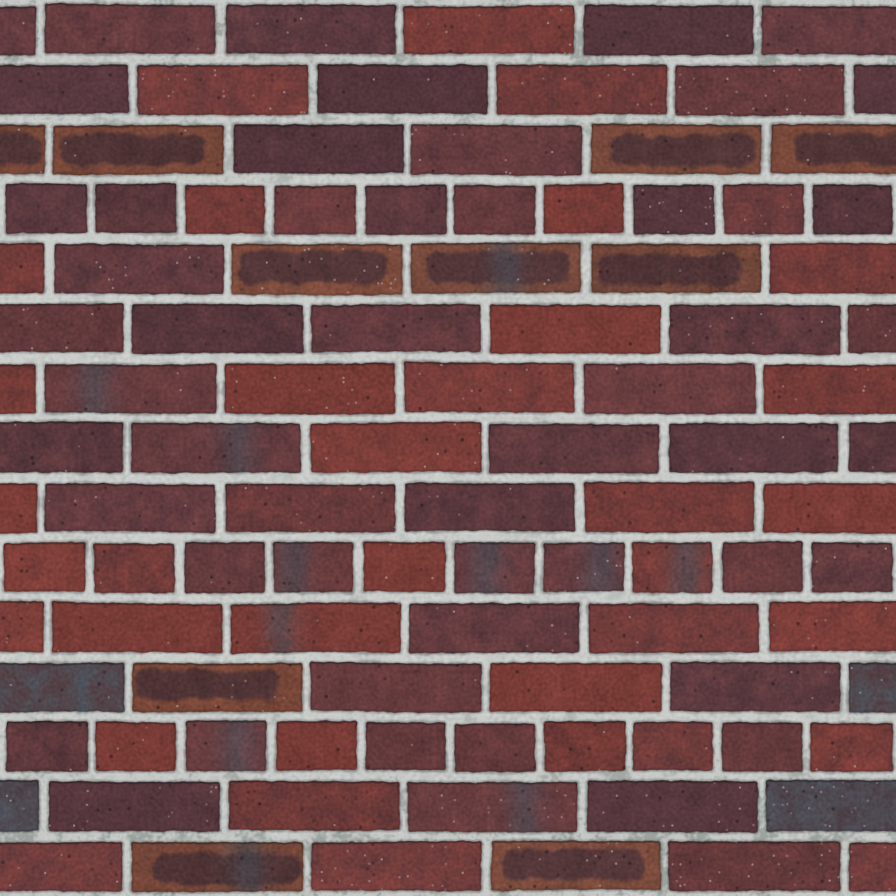
A Shadertoy shader for this texture:

```glsl
const float ROWS = 15.0;
const float STRETCHERS = 5.0;              // long bricks per row
const float HEADERS = 10.0;                // short bricks per row
const vec2 JOINT = vec2(0.0100, 0.0118);   // mortar width between bricks
const float CORNER = 0.0025;
const float JITTER = 0.0022;
const float TILT = 0.012;
const float EDGE_WEAR = 0.0017;

const vec3 PLUM = vec3(0.345, 0.222, 0.245);
const vec3 MAROON = vec3(0.410, 0.240, 0.248);
const vec3 RED = vec3(0.485, 0.240, 0.220);
const vec3 ORANGE = vec3(0.500, 0.310, 0.235);
const vec3 SCORCH = vec3(0.310, 0.205, 0.220);
const vec3 SLATE = vec3(0.300, 0.310, 0.345);
const vec3 MORTAR = vec3(0.785, 0.795, 0.785);
const vec3 MORTAR_EDGE = vec3(0.570, 0.585, 0.580);
const vec3 MOSS = vec3(0.350, 0.390, 0.370);

vec2 hash2(vec2 p) {
    vec3 q = fract(p.xyx * vec3(0.1031, 0.1030, 0.0973));
    q += dot(q, q.yzx + 33.33);
    return fract((q.xx + q.yz) * q.zy);
}

// Gradient noise that wraps across the canvas; freq is a whole number
float noise(vec2 uv, vec2 freq) {
    vec2 p = uv * freq, i = floor(p), f = p - i;
    vec2 w = f * f * f * (f * (f * 6.0 - 15.0) + 10.0);
    vec4 n;
    for (int k = 0; k < 4; k++) {
        vec2 o = vec2(k & 1, k >> 1);
        vec2 g = hash2(mod(i + o, freq) + freq * 0.37) * 2.0 - 1.0;
        n[k] = dot(g, f - o);
    }
    return mix(mix(n.x, n.y, w.x), mix(n.z, n.w, w.x), w.y);
}

float roundBox(vec2 p, vec2 halfSize, float r) {
    vec2 q = abs(p) - halfSize + r;
    return length(max(q, 0.0)) + min(max(q.x, q.y), 0.0) - r;
}

// Sparse small dots, one candidate per grid cell
float specks(vec2 uv, float freq, float density) {
    vec2 id = floor(uv * freq);
    vec2 h = hash2(mod(id, freq) + freq);
    vec2 center = 0.35 + 0.3 * hash2(id + 71.0);
    float dotMask = 1.0 - smoothstep(0.1, 0.45, length(fract(uv * freq) - center));
    return dotMask * step(1.0 - density, h.x) * (0.4 + 0.6 * h.y);
}

bool isHeaderRow(float row) {
    return row == 2.0 || row == 5.0 || row == 11.0;
}

vec3 brickColor(vec2 uv, vec2 p, vec2 halfSize, vec2 id, bool header) {
    vec2 tone = hash2(id + 13.0), kind = hash2(id + 47.0), spot = hash2(id + 89.0);
    bool outerRow = abs(id.y - 5.5) > 4.0;
    float mottle = noise(uv, vec2(38.0)) + 0.6 * noise(uv, vec2(90.0));
    float grain = noise(uv, vec2(230.0));

    float heat = tone.x - (outerRow ? 0.12 : -0.06) + 0.2 * mottle;
    vec3 col = mix(PLUM, MAROON, smoothstep(0.0, 0.4, heat));
    col = mix(col, RED, smoothstep(0.4, 0.9, heat));
    col = mix(col, SLATE, kind.y > 0.95 ? 0.75 + 0.5 * mottle : 0.0);

    // Fired bricks: orange rim around a scorched oval
    if (!header && kind.x < (outerRow ? 0.28 : 0.04)) {
        vec2 shift = vec2((spot.x - 0.5) * 0.03, (spot.y - 0.5) * 0.006);
        float core = roundBox(p - shift, halfSize - vec2(0.015, 0.011), 0.012);
        core += 0.006 * mottle;
        col = mix(ORANGE, col, 0.25);
        col = mix(col, SCORCH, 0.9 * (1.0 - smoothstep(-0.003, 0.004, core)));
    }

    // Upright smoky band
    float band = (p.x - (spot.x - 0.5) * halfSize.x) / 0.02 + 0.6 * mottle;
    col = mix(col, SLATE, (kind.y < 0.14 ? 0.6 : 0.0) * exp(-band * band));

    // Grain, pits and pale specks
    col *= 0.98 + 0.08 * (tone.y - 0.5) + 0.13 * mottle + 0.20 * grain;
    float density = spot.y * spot.y * (outerRow ? 0.05 : 0.022);
    col = mix(col, vec3(0.16, 0.11, 0.12), 0.65 * specks(uv, 150.0, 0.025));
    return mix(col, vec3(0.72, 0.66, 0.66), 0.65 * specks(uv, 210.0, density));
}

vec3 mortarColor(vec2 uv, float dist) {
    float cloud = noise(uv, vec2(24.0)) + 0.5 * noise(uv, vec2(70.0));
    float grain = noise(uv, vec2(200.0));
    float inner = smoothstep(-0.0005, 0.0038, dist + 0.0022 * cloud);
    vec3 col = mix(MORTAR_EDGE, MORTAR, inner) * (1.0 + 0.07 * cloud + 0.12 * grain);
    float damp = smoothstep(0.20, 0.45, abs(uv.y - 0.5));
    float moss = smoothstep(0.18, 0.65, cloud + 0.5 * grain + 0.22 * damp);
    return mix(col, MOSS, moss * mix(0.35, 0.75, damp) * (1.0 - 0.4 * inner));
}

void mainImage(out vec4 fragColor, in vec2 fragCoord) {
    vec2 uv = fragCoord / iResolution.xy;
    float px = 1.0 / min(iResolution.x, iResolution.y);
    vec2 warped = uv + 0.0022 * vec2(noise(uv, vec2(9.0)), noise(uv, vec2(7.0, 11.0)));

    // Running bond, interrupted by rows of headers
    float y = warped.y * ROWS;
    float row = mod(floor(y), ROWS);
    bool header = isHeaderRow(row);
    float count = header ? HEADERS : STRETCHERS;
    bool shifted = mod(row + (row < 2.0 ? 1.0 : 0.0), 2.0) > 0.5;
    float phase = header ? 0.0 : (shifted ? 0.73 : 0.25);
    float x = warped.x * count - phase - 0.05 * (hash2(vec2(row, 5.0)).x - 0.5);
    vec2 id = vec2(mod(floor(x), count), row);
    vec2 cell = 1.0 / vec2(count, ROWS);

    // Each brick is laid a little out of true
    vec2 p = (fract(vec2(x, y)) - 0.5) * cell;
    p += (hash2(id + 3.0) - 0.5) * JITTER;
    p += TILT * (hash2(id + 29.0).x - 0.5) * vec2(-p.y, p.x);
    vec2 halfSize = 0.5 * (cell - JOINT) + (hash2(id + 61.0) - 0.5) * JITTER * 0.6;
    float dist = roundBox(p, halfSize, CORNER);
    dist += EDGE_WEAR * (noise(uv, vec2(65.0)) + 0.6 * noise(uv, vec2(160.0)));

    // Dark arris, deepest under the upper joint
    vec3 brick = brickColor(uv, p, halfSize, id, header);
    float rim = smoothstep(-0.0035, 0.0, dist);
    float top = smoothstep(0.5, 1.0, p.y / halfSize.y);
    brick *= 1.0 - rim * (0.16 + 0.28 * top);

    vec3 col = mix(brick, mortarColor(uv, dist), smoothstep(-px, px, dist));
    fragColor = vec4(clamp(col, 0.0, 1.0), 1.0);
}
```
